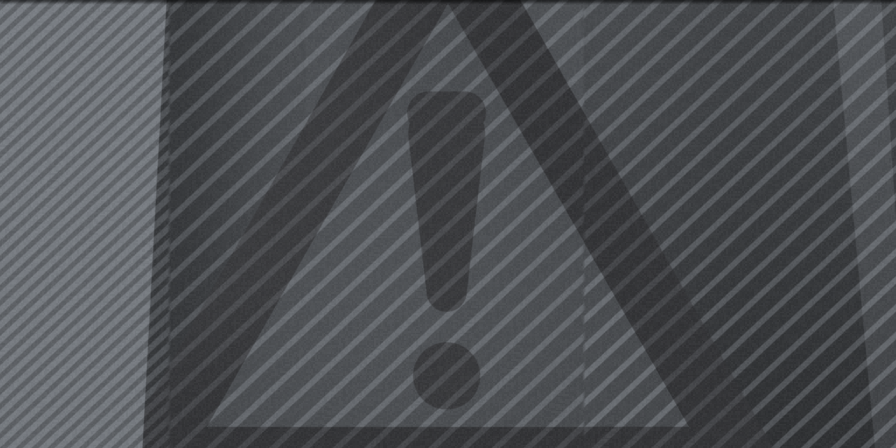
Reproduce this background procedurally as a WebGL 2 fragment shader.

```glsl
#version 300 es
precision highp float;
// Slate hazard backdrop: warning triangle, slanted panels and diagonal stripes.
uniform vec2 u_resolution;
out vec4 fragColor;

const vec3 TINT = vec3(0.965, 1.0, 1.045);
const vec3 CHARCOAL = vec3(0.206, 0.209, 0.219);

float hash(vec2 cell) {
    return fract(sin(dot(cell, vec2(127.1, 311.7))) * 4375.85);
}

// Coverage of the inside of a signed distance
float fill(float dist, float blur) {
    return smoothstep(blur, -blur, dist);
}

// Coverage to the right of a slanted line through (xBase, 0) and (xTop, 1)
float rightOf(vec2 p, float xBase, float xTop, float blur) {
    return fill(mix(xBase, xTop, p.y) - p.x, blur);
}

// Upward wedge, cut off below the floor
float wedge(vec2 p, float apexY, float slope, float floorY) {
    float side = (abs(p.x - 1.0) - slope * (apexY - p.y)) / sqrt(1.0 + slope * slope);
    return max(side, floorY - p.y);
}

// Capsule whose radius changes from a to b
float taper(vec2 p, vec2 a, vec2 b, float ra, float rb) {
    vec2 axis = b - a;
    float t = clamp(dot(p - a, axis) / dot(axis, axis), 0.0, 1.0);
    return length(p - a - axis * t) - mix(ra, rb, t);
}

// Rising diagonal lines with a given vertical period
float stripes(vec2 p, float period, float share, float phase, float blur) {
    float slope = 0.93;
    float wave = abs(fract((p.y - slope * p.x) / period + phase) - 0.5);
    float dist = (wave - 0.5 * share) * period / sqrt(1.0 + slope * slope);
    return fill(dist, blur);
}

void main() {
    vec2 p = gl_FragCoord.xy / u_resolution.y;
    p.x *= 2.0 * u_resolution.y / u_resolution.x;
    float px = 1.0 / u_resolution.y;

    // Vertical columns, each with its own shade
    float colA = smoothstep(0.372, 0.384, p.x);
    float colB = smoothstep(0.678, 0.686, p.x);
    float colC = smoothstep(1.298, 1.308, p.x);
    float shade = mix(0.225, 0.305, smoothstep(0.36, 0.68, p.x));
    shade += 0.012 * colB;
    float rightShade = mix(0.195, 0.27, p.y) + 0.03 * smoothstep(1.7, 1.3, p.x);
    shade = mix(shade, rightShade, colC);

    // Bright strip on the right, darker past its far side
    float strip = rightOf(p, 1.953, 1.860, px);
    float stripEnd = rightOf(p, 2.035, 1.967, px);
    shade += 0.07 * strip - 0.065 * stripEnd;
    vec3 color = shade * TINT;

    // Triangle frame and lit interior
    float outer = fill(wedge(p, 1.286, 0.565, -0.1), px);
    float inner = fill(wedge(p, 0.992, 0.570, 0.047), px);
    float frame = outer * (1.0 - inner);
    vec2 fromGlow = p - vec2(0.85, 0.4);
    float glow = exp(-3.0 * dot(fromGlow, fromGlow));
    color = mix(color, (0.28 + 0.045 * glow) * TINT, inner);
    float leftLift = smoothstep(1.15, 0.75, p.x) * smoothstep(0.0, 0.4, p.y);
    color = mix(color, CHARCOAL + 0.028 * leftLift, frame);

    // Exclamation mark with a flattened crown
    float stem = taper(p, vec2(0.997, 0.700), vec2(0.997, 0.349), 0.086, 0.045);
    float crown = taper(p, vec2(0.957, 0.748), vec2(1.037, 0.748), 0.048, 0.048);
    float spot = length(p - vec2(0.997, 0.161)) - 0.075;
    float mark = fill(min(min(stem, crown), spot), px);
    color = mix(color, CHARCOAL + 0.022, mark);

    // Pale panel on the left
    float panel = 1.0 - rightOf(p, 0.318, 0.372, px);
    color = mix(color, (0.375 + 0.015 * p.y) * TINT, panel);

    // Stripes change spacing at the column seams
    float dense = stripes(p, 0.033, 0.55, 0.2, px);
    float wide = stripes(p, 0.066, 0.27, 0.1, px);
    float far = stripes(p, 0.062, 0.28, 0.45, px);
    float lines = mix(mix(dense, wide, colA), far, colC);
    float strength = mix(0.105, 0.135, colC * (1.0 - p.y));
    strength = mix(strength, 0.07, max(frame, mark) * (1.0 - panel));
    color += lines * strength * TINT;

    // Fine grain and a dark top rim
    color += 0.032 * (hash(floor(p * 256.0)) - 0.5);
    color *= mix(0.45, 1.0, smoothstep(0.0, 0.012, 1.0 - p.y));
    fragColor = vec4(color, 1.0);
}
```
